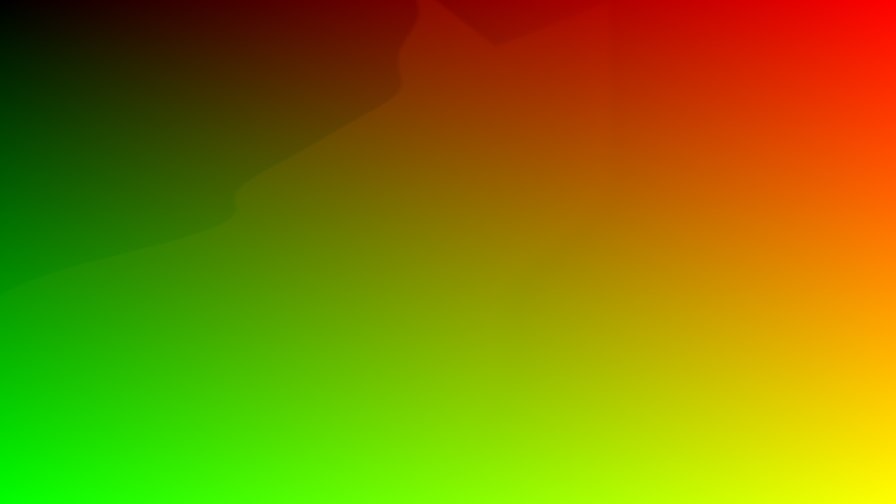
Give the GLSL for this background, as a Shadertoy shader.

```glsl
// Red-green corner gradient with a faint, wavy-edged veil of warmer light.

// Soft step across an edge of the given half width
float side(float distanceIn, float halfWidth) {
    return smoothstep(-halfWidth, halfWidth, distanceIn);
}

// Left rim of the veil: x as a function of depth below the top
float leftRim(float depth) {
    return 0.465 - 0.02 * smoothstep(0.0, 0.15, depth)
                 - 0.18 * smoothstep(0.16, 0.40, depth)
                 - 0.28 * smoothstep(0.41, 0.61, depth)
                 + 0.004 * sin(45.0 * depth);
}

// Right rim, drifting inward as it falls
float rightRim(float depth) {
    return 0.68 - 0.115 * smoothstep(0.36, 0.60, depth)
                - 0.07 * smoothstep(0.70, 1.0, depth);
}

// Distance below the shallow V cut into the top of the veil
float belowNotch(vec2 p) {
    float fromTip = p.x - 0.553;
    return p.y - 0.093 + max(-1.4 * fromTip, 0.7 * fromTip);
}

void mainImage(out vec4 fragColor, in vec2 fragCoord) {
    vec2 uv = fragCoord / iResolution.xy;
    vec2 p = vec2(uv.x, 1.0 - uv.y);

    // Veil coverage, softer on its right and lower sides
    float veil = side(p.x - leftRim(p.y), 0.004)
               * side(rightRim(p.y) - p.x, 0.006 + 0.02 * p.y)
               * side(belowNotch(p), 0.008);

    // The veil weakens downward and toward the right
    float strength = veil * (1.0 - p.y) * mix(1.0, 0.35, smoothstep(0.45, 0.68, p.x));

    // Red grows to the right, green grows downward
    vec2 redGreen = p + strength * vec2(0.065, 0.03);
    fragColor = vec4(clamp(redGreen, 0.0, 1.0), 0.0, 1.0);
}
```
